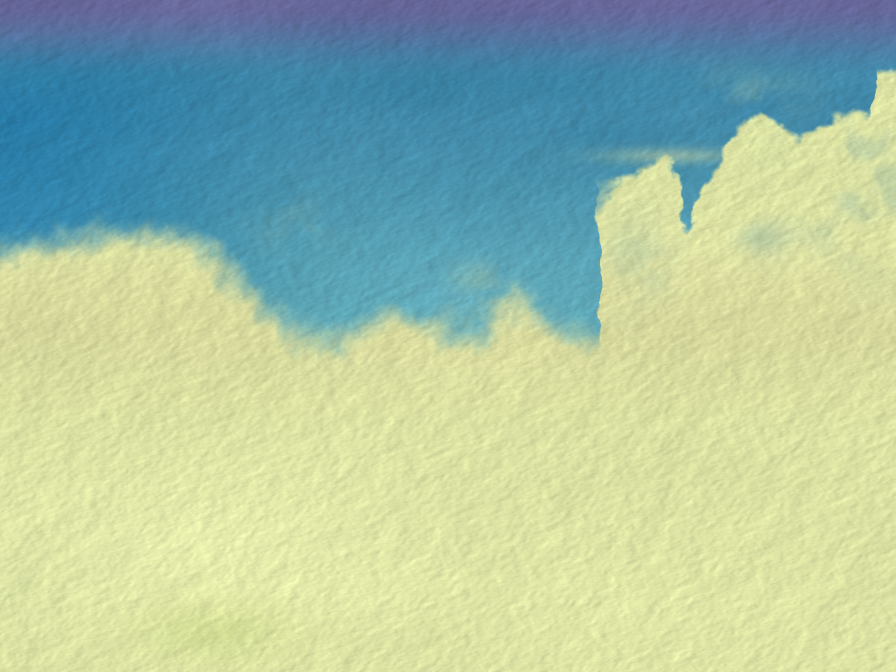
Give the GLSL for this texture, as a Shadertoy shader.

```glsl
#define CLOUD_BASE 0.515
#define CLIFF_X 0.897
#define EDGE_ROUGHNESS 0.065
#define SOFT_EDGE 0.065
#define CRISP_EDGE 0.016
#define GRAIN_SCALE 150.0
#define GRAIN_STRENGTH 0.085
#define CREAM vec3(0.865, 0.892, 0.642)
#define SHADE vec3(0.66, 0.76, 0.64)
#define SKY_LOW vec3(0.37, 0.66, 0.72)
#define SKY_HIGH vec3(0.24, 0.52, 0.65)
#define SKY_TOP vec3(0.41, 0.41, 0.61)

// Integer lattice hash, 0 to 1
float hash(ivec2 cell) {
    uvec2 q = uvec2(cell) * uvec2(1597u, 3812u) + uvec2(7919u, 104u);
    uint n = (q.x ^ (q.y * 2663u)) * 74779u;
    n = (n ^ (n >> 15u)) * 73471u;
    n = (n ^ (n >> 13u)) * 60493u;
    return float((n ^ (n >> 16u)) & 65535u) / 65535.0;
}

float valueNoise(vec2 p) {
    ivec2 i = ivec2(floor(p));
    vec2 f = fract(p);
    f = f * f * (3.0 - 2.0 * f);
    float lower = mix(hash(i), hash(i + ivec2(1, 0)), f.x);
    float upper = mix(hash(i + ivec2(0, 1)), hash(i + ivec2(1, 1)), f.x);
    return mix(lower, upper, f.y);
}

// Layered noise centred on zero
float fbm(vec2 p) {
    float sum = 0.0, amplitude = 0.5;
    for (int octave = 0; octave < 5; octave++) {
        sum += amplitude * (valueNoise(p) - 0.5);
        p = mat2(1.6, 1.2, -1.2, 1.6) * p + 7.3;
        amplitude *= 0.5;
    }
    return sum;
}

float bump(float x, float centre, float width) {
    float d = (x - centre) / width;
    return exp(-d * d);
}

float blob(vec2 p, vec2 centre, vec2 size) {
    vec2 d = (p - centre) / size;
    return exp(-dot(d, d));
}

// Height of the cloud skyline at x
float skyline(float x) {
    float h = CLOUD_BASE + 0.135 * (1.0 - smoothstep(0.27, 0.46, x));
    h += 0.012 * bump(x, 0.16, 0.09);
    h += 0.035 * bump(x, 0.60, 0.055) + 0.047 * bump(x, 0.775, 0.055);
    h += 0.205 * smoothstep(CLIFF_X - 0.007, CLIFF_X + 0.007, x);
    h += 0.032 * bump(x, 0.985, 0.035);
    h -= 0.055 * bump(x, 1.02, 0.013);
    h += 0.085 * smoothstep(1.02, 1.12, x) + 0.015 * bump(x, 1.15, 0.03);
    h += 0.018 * smoothstep(1.20, 1.27, x);
    return h + 0.075 * smoothstep(1.285, 1.305, x);
}

vec3 skyColor(vec2 p) {
    vec3 color = mix(SKY_LOW, SKY_HIGH, smoothstep(0.49, 0.90, p.y));
    float leftDepth = (1.0 - smoothstep(0.0, 0.50, p.x)) * smoothstep(1.0, 0.82, p.y);
    color = mix(color, vec3(0.12, 0.47, 0.66), 0.65 * leftDepth);
    color = mix(color, SKY_TOP, smoothstep(0.88, 1.0, p.y));
    color += 0.07 * fbm(p * vec2(3.0, 9.0));

    // Thin wisps above the clouds
    float texture1 = smoothstep(-0.10, 0.22, fbm(p * vec2(13.0, 18.0) + 3.0));
    float wisps = blob(p, vec2(1.0, 0.768), vec2(0.10, 0.012));
    wisps += 0.45 * blob(p, vec2(1.11, 0.86), vec2(0.09, 0.04)) * texture1;
    wisps += 0.7 * blob(p, vec2(0.73, 0.585), vec2(0.06, 0.025)) * texture1;
    wisps += 0.35 * blob(p, vec2(0.43, 0.67), vec2(0.07, 0.04)) * texture1;
    return mix(color, SHADE, 0.65 * clamp(wisps, 0.0, 1.0));
}

vec3 cloudColor(vec2 p) {
    vec3 color = CREAM + vec3(0.06, 0.055, 0.04) * fbm(p * vec2(3.0, 8.0) + 5.0);
    color -= vec3(0.015, 0.035, 0.025) * bump(p.y, 0.53, 0.13);
    color += 0.025 * blob(p, vec2(0.30, 0.20), vec2(0.35, 0.12));
    color -= vec3(0.05, 0.04, 0.07) * blob(p, vec2(0.32, 0.06), vec2(0.10, 0.04));

    // Blue-grey hollows in the right tower
    float mottling = smoothstep(-0.12, 0.13, fbm(p * 14.0 + 11.0));
    float hollows = blob(p, vec2(1.27, 0.72), vec2(0.09, 0.10));
    hollows += 0.8 * blob(p, vec2(1.13, 0.645), vec2(0.04, 0.025));
    hollows += 0.7 * blob(p, vec2(0.95, 0.61), vec2(0.05, 0.06));
    hollows += 0.6 * blob(p, vec2(1.31, 0.86), vec2(0.04, 0.06));
    return mix(color, SHADE, 0.75 * clamp(hollows * mottling, 0.0, 1.0));
}

// Embossed paper fibres lit from the upper left
float paperRelief(vec2 p) {
    vec2 q = mat2(0.92, -0.39, 0.39, 0.92) * p * vec2(0.6, 1.0) * GRAIN_SCALE;
    float fine = fbm(q) - fbm(q + vec2(0.35, -0.45));
    float broad = fbm(q * 0.3 + 9.0) - fbm(q * 0.3 + vec2(9.3, 8.6));
    return fine + 0.6 * broad;
}

void mainImage(out vec4 fragColor, in vec2 fragCoord) {
    vec2 p = fragCoord / iResolution.y;

    // Warped cloud boundary: hazy left, crisp tower right
    float tower = smoothstep(0.86, 0.93, p.x);
    float overhang = 0.02 * smoothstep(0.62, 0.70, p.y) * bump(p.x, 0.89, 0.05);
    float warpedX = p.x + overhang + 0.035 * fbm(p * 24.0 + 17.0);
    float rough = fbm(p * 16.0) + 0.35 * fbm(p * 55.0);
    float depth = skyline(warpedX) - p.y + EDGE_ROUGHNESS * rough;
    float softness = mix(SOFT_EDGE, CRISP_EDGE, tower);
    float cover = smoothstep(-0.35 * softness, 0.75 * softness, depth);

    vec3 color = mix(skyColor(p), cloudColor(p), cover);
    color *= 1.0 + GRAIN_STRENGTH * 2.0 * paperRelief(p);
    fragColor = vec4(clamp(color, 0.0, 1.0), 1.0);
}
```
